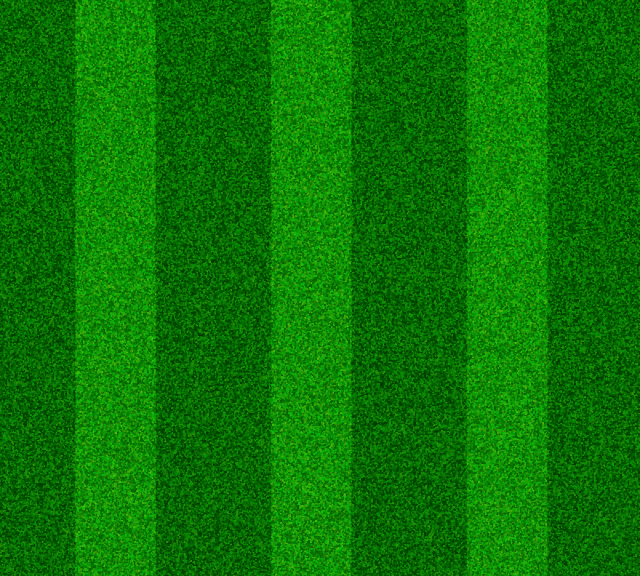
Write a Shadertoy shader that draws this texture.

```glsl
// Mown lawn: three bright vertical bands on darker turf, covered in fine grain.
// Bands come from a repeated distance function; the grain is softened cellular
// noise with a random shade and warmth per cell, plus faint layered sines.

const float BAND_PERIOD = 0.306;       // all lengths in canvas widths
const float BAND_CENTER = 0.1805;
const float BAND_HALF_WIDTH = 0.0628;
const float BAND_FEATHER = 0.0015;
const float GRAIN_CELLS = 400.0;       // cells across the canvas
const float GRAIN_STRENGTH = 0.38;
const float DARK_TURF = 0.405;         // green level of each kind of band
const float LIGHT_TURF = 0.555;

// Two random values in 0..1 for an integer cell
vec2 hash2(ivec2 cell, uint seed) {
    uvec2 q = uvec2(cell + 1024) * uvec2(1597334673u, 3812015801u);
    uint n = (q.x ^ q.y ^ (seed * 2654435769u)) * 1597334673u;
    n = (n ^ (n >> 15)) * 2246822519u;
    n ^= n >> 13;
    return vec2(n & 65535u, n >> 16) / 65535.0;
}

// Soft cellular noise: x is the shade, y the warmth of the nearest cells
vec2 cellGrain(vec2 p, float sharpness) {
    ivec2 home = ivec2(floor(p));
    vec2 total = vec2(0.0);
    float weightSum = 0.0;
    for (int y = -1; y <= 1; y++) {
        for (int x = -1; x <= 1; x++) {
            ivec2 cell = home + ivec2(x, y);
            vec2 offset = vec2(cell) + hash2(cell, 1u) - p;
            float weight = exp(-sharpness * dot(offset, offset));
            total += weight * hash2(cell, 2u);
            weightSum += weight;
        }
    }
    return total / weightSum;
}

// Slow uneven growth, roughly -1..1
float mottle(vec2 p) {
    float sum = 0.0;
    float amplitude = 0.5;
    for (int i = 0; i < 4; i++) {
        sum += amplitude * sin(p.x + 1.7 * sin(p.y)) * cos(1.3 * p.y + sin(p.x));
        p = mat2(1.2, 1.6, -1.6, 1.2) * p + 2.3;
        amplitude *= 0.6;
    }
    return sum;
}

// Coverage of the repeated bright band
float band(float x, float period, float center, float halfWidth, float feather) {
    float d = abs(mod(x - center + 0.5 * period, period) - 0.5 * period) - halfWidth;
    return 1.0 - smoothstep(-feather, feather, d);
}

// Grass colour: brighter blades turn yellower, scaled by warmth
vec3 grassColor(float green, float warmth) {
    float yellow = max(green - 0.36, 0.0);
    float red = 0.01 + 0.36 * yellow * mix(0.1, 2.6, warmth * warmth);
    return vec3(red, green, 0.004 + 0.1 * yellow);
}

void mainImage(out vec4 fragColor, in vec2 fragCoord) {
    vec2 p = fragCoord / iResolution.x;

    // Mowing bands
    float light = band(p.x, BAND_PERIOD, BAND_CENTER, BAND_HALF_WIDTH, BAND_FEATHER);
    float green = mix(DARK_TURF, LIGHT_TURF, light);

    // Blade grain and slow variation
    vec2 grain = cellGrain(p * GRAIN_CELLS, 6.0);
    green += GRAIN_STRENGTH * (grain.x - 0.5) + 0.012 * mottle(p * 22.0);

    fragColor = vec4(clamp(grassColor(green, grain.y), 0.0, 1.0), 1.0);
}
```
